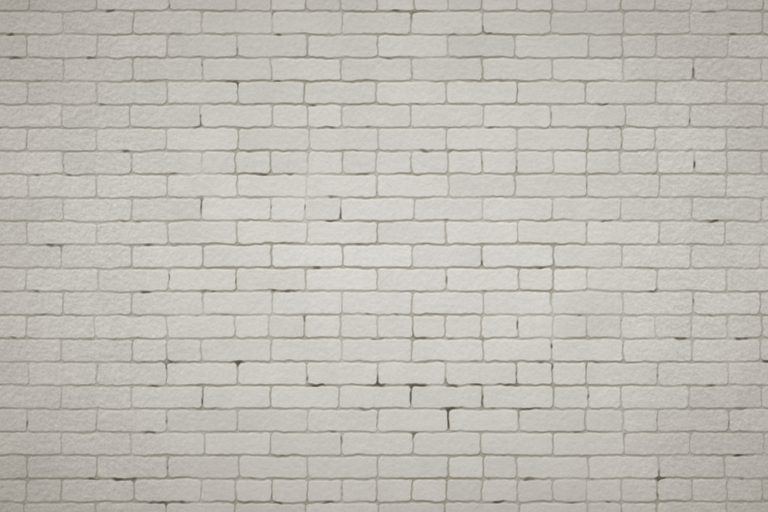
Give the GLSL for this texture, as a WebGL 2 fragment shader.

```glsl
#version 300 es
precision highp float;

uniform vec2 u_resolution;
out vec4 fragColor;

// Lengths are fractions of the canvas height
#define BRICK vec2(0.1368, 0.0457)
#define FIRST_JOINT vec2(0.668, 0.0195)
#define JOINT 0.0031
#define CORNER 0.0055
#define HEADER_EVERY 7.0
#define WOBBLE 0.0034
#define GRAIN 0.085
#define BEVEL 0.075
#define PAINT vec3(0.826, 0.816, 0.794)
#define MORTAR vec3(0.600, 0.572, 0.510)
#define CREVICE vec3(0.310, 0.275, 0.230)
#define VIGNETTE vec3(0.100, 0.107, 0.116)

vec2 hash2(vec2 c) {
    vec3 q = fract(c.xyx * vec3(0.1031, 0.1030, 0.0973));
    q += dot(q, q.yzx + 33.33);
    return fract((q.xx + q.yz) * q.zy);
}

float corner(vec2 cell, vec2 f, vec2 o) {
    return dot(hash2(cell + o + 50.0) * 2.0 - 1.0, f - o);
}

// Gradient noise, about -0.7 to 0.7
float noise(vec2 p) {
    vec2 i = floor(p), f = fract(p);
    vec2 s = f * f * f * (f * (f * 6.0 - 15.0) + 10.0);
    return mix(mix(corner(i, f, vec2(0, 0)), corner(i, f, vec2(1, 0)), s.x),
               mix(corner(i, f, vec2(0, 1)), corner(i, f, vec2(1, 1)), s.x), s.y);
}

float fbm(vec2 p) {
    float sum = 0.0, amp = 0.6;
    for (int i = 0; i < 3; i++) {
        sum += amp * noise(p);
        p = p * 2.03 + 17.3;
        amp *= 0.55;
    }
    return sum;
}

// x: signed distance to the brick edge, y: random value of the brick
vec2 brickAt(vec2 p) {
    p += WOBBLE * vec2(noise(p * 24.0), noise(p * 24.0 + 40.0));
    p += 0.7 * WOBBLE * vec2(noise(p * 75.0), noise(p * 75.0 + 9.0));
    p.y += 0.003 * noise(p * 2.5 + 5.0);

    float v = (p.y - FIRST_JOINT.y) / BRICK.y;
    float row = floor(v);
    float u = (p.x - FIRST_JOINT.x) / BRICK.x + 0.5 * mod(row, 2.0);
    u += 0.09 * noise(vec2(u * 0.9, row * 7.37));
    float column = floor(u);

    // Header courses and a seam of cut bricks hold half-length units
    float x = FIRST_JOINT.x + (column + 0.5 - 0.5 * mod(row, 2.0)) * BRICK.x;
    float seam = (x - 1.17) / 0.05;
    float halfChance = 0.03 + 0.45 * exp(-seam * seam);
    if (mod(row, HEADER_EVERY) < 0.5) halfChance = x > 0.4 ? 0.97 : 0.4;
    float pieces = hash2(vec2(column, row) + 80.0).x < halfChance ? 2.0 : 1.0;

    // Rounded box within its cell
    vec2 size = BRICK / vec2(pieces, 1.0);
    vec2 local = (fract(vec2(u * pieces, v)) - 0.5) * size;
    vec2 q = abs(local) - 0.5 * size + vec2(0.75, 1.0) * JOINT + CORNER;
    float d = length(max(q, 0.0)) + min(max(q.x, q.y), 0.0) - CORNER;
    return vec2(d, hash2(vec2(floor(u * pieces), row) + 120.0).y);
}

float jointMask(float d) {
    float soft = max(0.0017, 0.75 / u_resolution.y);
    return smoothstep(-soft, JOINT * 0.4 + soft, d);
}

void main() {
    vec2 p = gl_FragCoord.xy / u_resolution.y;
    float aspect = u_resolution.x / u_resolution.y;
    vec2 brick = brickAt(p);
    float joint = jointMask(brick.x);

    // Thick paint hides the joints in patches, mostly toward the sides
    float side = smoothstep(0.32, 0.6, abs(p.x - 0.78));
    float open = clamp(0.72 + 1.3 * fbm(p * 9.0 + 3.0), 0.12, 1.0) * mix(1.0, 0.72, side);

    // Light from above on edges and rough paint
    vec2 toLight = vec2(-0.0008, 0.0032);
    float edgeLight = jointMask(brickAt(p + toLight).x) - joint;
    float rough = mix(0.75, 1.45, side);
    float grainLight = fbm(p * 85.0) - fbm((p + toLight) * 85.0);

    vec3 color = PAINT + 0.028 * (brick.y - 0.5) + 0.04 * fbm(p * 7.0);
    color += rough * (GRAIN * grainLight + 0.03 * noise(p * 150.0) + 0.025 * fbm(p * 38.0));
    color = mix(color, MORTAR, joint * open * 0.72);
    color += BEVEL * mix(0.5, 1.0, open) * edgeLight * (edgeLight > 0.0 ? 0.65 : 1.5);

    // Dark gaps where paint has not reached, densest low in the middle
    vec2 worn = (p - vec2(0.88, 0.25)) / vec2(0.22, 0.075);
    float gap = fbm(p * vec2(19.0, 26.0) + 11.0) + 0.26 * exp(-dot(worn, worn));
    color = mix(color, CREVICE, joint * 0.85 * smoothstep(0.12, 0.4, gap));

    // Darker, warmer toward the corners
    vec2 fromCenter = (p / vec2(aspect, 1.0) - vec2(0.52, 0.53)) * 2.0;
    color *= 1.0 - VIGNETTE * dot(fromCenter, fromCenter);
    fragColor = vec4(color, 1.0);
}
```
